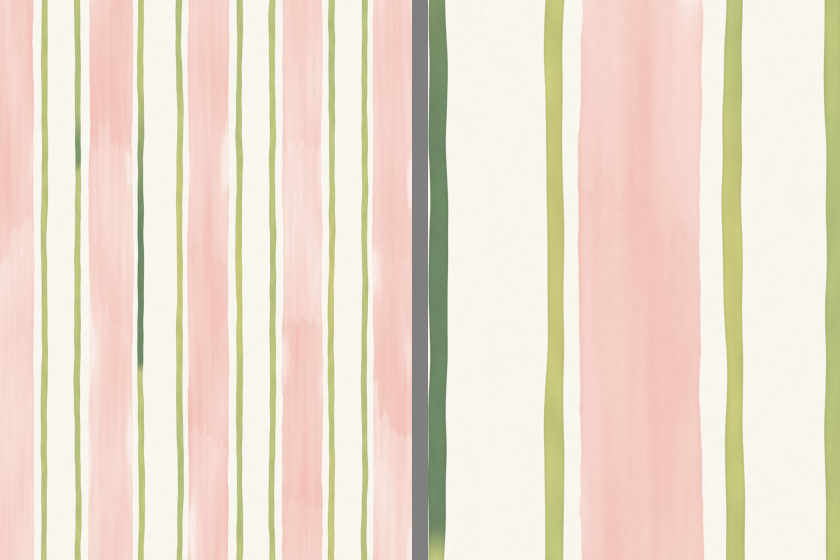
Left: the whole. Right: its middle third, enlarged.
Write a WebGL 1 fragment shader that draws this pattern.

```glsl
precision highp float;
// Hand-painted watercolour stripes: broad pink washes alternating with pairs of
// thin green brush lines on cream paper. Gradient noise bends the edges and
// streaks the paint; hashed stroke cells give overlapping brush loads.

uniform vec2 u_resolution;

const vec3 PAPER = vec3(0.973, 0.966, 0.938);
const vec3 PINK_PALE = vec3(0.976, 0.920, 0.892);
const vec3 PINK_DEEP = vec3(0.945, 0.725, 0.685);
const vec3 GREEN_YELLOW = vec3(0.785, 0.785, 0.485);
const vec3 GREEN_SAGE = vec3(0.680, 0.740, 0.490);
const vec3 GREEN_DARK = vec3(0.430, 0.535, 0.395);

float hash(vec2 p) {
  p = fract(p * vec2(0.1031, 0.1130));
  p += dot(p, p.yx + 33.33);
  return fract((p.x + p.y) * p.x * 7.31);
}

vec2 gradientAt(vec2 cell) {
  float angle = 6.28318 * hash(cell + 57.0);
  return vec2(cos(angle), sin(angle));
}

// Gradient noise, roughly -0.7 to 0.7
float noise(vec2 p) {
  vec2 i = floor(p);
  vec2 f = p - i;
  vec2 u = f * f * f * (f * (f * 6.0 - 15.0) + 10.0);
  vec2 e = vec2(1.0, 0.0);
  float low = mix(dot(gradientAt(i), f),
                  dot(gradientAt(i + e), f - e), u.x);
  float high = mix(dot(gradientAt(i + e.yx), f - e.yx),
                   dot(gradientAt(i + e.xx), f - e.xx), u.x);
  return mix(low, high, u.y);
}

float coverage(float dist, float pixel) {
  return 1.0 - smoothstep(-pixel, pixel, dist);
}

// Centre of a line pair; half steps fall on the pink stripes
float bandCentre(float index) {
  return 0.148 + 0.245 * index - 0.0043 * index * index;
}

// Slow drift plus a fine tremble of the hand
float wobble(float y, float seed) {
  return 0.0055 * noise(vec2(y * 3.5, seed * 7.3))
       + 0.0022 * noise(vec2(y * 17.0, seed * 3.7 + 40.0));
}

// Paint density: stacked strokes with ragged ends, streaks and soft blooms
float washTone(vec2 p, float seed) {
  float column = floor(p.x * 38.0 + 0.25 * noise(vec2(p.y * 6.0, seed)));
  float ragged = 0.35 * hash(vec2(column, seed + 5.0))
               + 0.10 * noise(vec2(p.x * 70.0, seed + 9.3));
  float stroke = p.y * 2.3 + seed * 0.37 + ragged;
  float cell = floor(stroke);
  float along = stroke - cell;
  float load = mix(hash(vec2(cell - 1.0, seed)), hash(vec2(cell, seed)),
                   smoothstep(0.0, 0.05, along));
  float pool = smoothstep(0.0, 0.02, along) * exp(-along * 14.0);
  float bloom = noise(vec2(p.x * 14.0 + seed * 3.1, p.y * 3.2));
  float streak = noise(vec2(p.x * 75.0 + seed, p.y * 3.0));
  float fineStreak = noise(vec2(p.x * 150.0, p.y * 9.0 + seed));
  return 0.48 + 0.34 * (load - 0.5) + 0.08 * pool
       + 0.36 * bloom + 0.20 * streak + 0.09 * fineStreak;
}

vec3 paintStripe(vec3 base, vec2 p, float index, float pixel) {
  float halfWidth = max(0.048, 0.057 - 0.004 * index);
  float x = p.x - bandCentre(index - 0.5);
  float side = x < 0.0 ? 0.0 : 1.0;
  float dist = abs(x) - halfWidth + wobble(p.y, index * 2.0 + side + 20.0)
             + 0.0012 * noise(vec2(p.y * 60.0, index + side * 8.3));
  float tone = washTone(p, index * 4.0 + 3.0);
  float dry = smoothstep(0.08, 0.45, noise(vec2(p.x * 26.0, p.y * 4.5 + index * 9.1)));
  tone -= 0.55 * dry * smoothstep(-0.028, -0.004, dist);
  tone += 0.12 * smoothstep(-0.005, -0.001, dist);
  vec3 pink = mix(PINK_PALE, PINK_DEEP, clamp(tone, 0.0, 1.0));
  return mix(base, pink, coverage(dist, pixel));
}

// Dark load that builds down the line, then ends abruptly at the lower limit
float darkLoad(float y, float lower, float upper) {
  float build = clamp((upper - y) / (upper - lower), 0.0, 1.0);
  return smoothstep(lower - 0.02, lower + 0.015, y) * smoothstep(0.0, 0.6, build);
}

vec3 paintLine(vec3 base, vec2 p, float line, float pixel) {
  float index = floor(line * 0.5);
  float side = mod(line, 2.0) * 2.0 - 1.0;
  float spread = 0.0385 + (index == 1.0 ? 0.0085 : 0.002);
  float x = p.x - bandCentre(index) - side * spread - wobble(p.y, line + 2.0);
  float halfWidth = 0.0071 + 0.0022 * noise(vec2(p.y * 8.0, line * 5.3 + 0.4));
  float dist = abs(x) - halfWidth;
  float hue = 0.42 + 0.9 * noise(vec2(p.y * 2.2, line * 6.7 + 1.5));
  vec3 green = mix(GREEN_YELLOW, GREEN_SAGE, clamp(hue, 0.0, 1.0));
  float dark = 0.0;
  if (line == 1.0) dark = 0.75 * darkLoad(p.y, 0.955, 1.09);
  if (line == 2.0) dark = darkLoad(p.y, 0.47, 1.22);
  green = mix(green, GREEN_DARK, dark);
  green *= 1.0 + 0.06 * noise(p * vec2(90.0, 22.0))
         - 0.05 * smoothstep(-0.003, 0.0, dist);
  return mix(base, green, coverage(dist, pixel));
}

void main() {
  vec2 p = gl_FragCoord.xy / u_resolution.x;
  float pixel = 0.8 / u_resolution.x;
  vec3 color = PAPER;
  for (int i = 0; i < 5; i++) color = paintStripe(color, p, float(i), pixel);
  for (int i = 0; i < 8; i++) color = paintLine(color, p, float(i), pixel);
  // Paper grain
  color += 0.010 * noise(p * 150.0) + 0.006 * noise(p * 45.0);
  gl_FragColor = vec4(color, 1.0);
}
```
